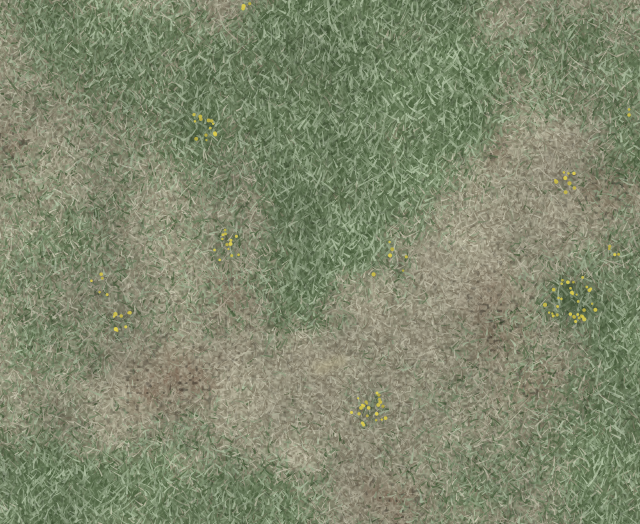
Write a Shadertoy shader that draws this texture.

```glsl
// Worn meadow from above: grass patches, dry straw, bare soil and small yellow flowers.
const vec3 GRASS_DARK = vec3(.29, .37, .24), GRASS_LIGHT = vec3(.67, .73, .62);
const vec3 STRAW_DARK = vec3(.48, .45, .37), STRAW_LIGHT = vec3(.77, .76, .68);
const vec3 SOIL = vec3(.46, .38, .31), SAND = vec3(.70, .67, .54), PETAL = vec3(.86, .8, .3);

// Bare soil: centre, radius
const vec3 SPOTS[8] = vec3[8](
    vec3(.95, .4, .07), vec3(.02, .73, .05), vec3(.45, .42, .05), vec3(1.02, .26, .05),
    vec3(.95, .74, .04), vec3(.74, .02, .05), vec3(.33, .27, .08), vec3(1.17, .63, .05));

// Flower clusters: centre, radius, count
const vec4 CLUSTERS[11] = vec4[11](
    vec4(.39, .76, .03, 13), vec4(.43, .535, .034, 13), vec4(.745, .5, .04, 6),
    vec4(1.085, .425, .055, 34), vec4(.706, .218, .036, 22), vec4(.238, .386, .023, 9),
    vec4(1.08, .655, .027, 9), vec4(.195, .455, .026, 5), vec4(1.175, .53, .02, 4),
    vec4(1.195, .79, .012, 2), vec4(.465, .99, .012, 3));

vec4 hash4(vec2 p) {
    vec4 q = fract(p.xyxy * vec4(.1031, .1030, .0973, .1099));
    q += dot(q, q.wzxy + 33.33);
    return fract((q.xxyz + q.yzzw) * q.zywx);
}

float valueNoise(vec2 p) {
    vec2 c = floor(p), f = fract(p);
    f = f * f * (3. - 2. * f);
    return mix(mix(hash4(c).x, hash4(c + vec2(1, 0)).x, f.x),
               mix(hash4(c + vec2(0, 1)).x, hash4(c + vec2(1, 1)).x, f.x), f.y);
}

float fbm(vec2 p) {
    float sum = 0., amp = .53;
    for (int i = 0; i < 4; i++) {
        sum += amp * valueNoise(p);
        p = mat2(1.6, 1.2, -1.2, 1.6) * p + 17.3;
        amp *= .5;
    }
    return sum;
}

// Soft tapered capsule; size holds both end radii and the softness
float strip(vec2 p, vec4 ends, vec3 size) {
    vec2 axis = ends.zw - ends.xy, d = p - ends.xy;
    float h = clamp(dot(d, axis) / dot(axis, axis), 0., 1.);
    return 1. - smoothstep(-size.z, size.z, length(d - axis * h) - mix(size.x, size.y, h));
}

float spot(vec2 p, vec2 centre, float radius) {
    vec2 d = (p - centre) / radius;
    return exp(-dot(d, d));
}

// Share of living grass at a place
float grassCover(vec2 p) {
    float path = strip(p, vec4(.2, .27, .65, .29), vec3(.06, .1, .08));
    path = max(path, strip(p, vec4(.68, .27, 1.04, .66), vec3(.08, .1, .07)));
    path = max(path, strip(p, vec4(.66, .22, .72, 0), vec3(.1, .05, .06)));
    float gap = .71 + .23 * path;
    gap *= 1. - .95 * strip(p, vec4(.72, .86, .59, .48), vec3(.26, .085, .05));
    gap *= 1. - .78 * strip(p, vec4(.1, .98, .44, .81), vec3(.08, .15, .08));
    gap *= 1. - .6 * strip(p, vec4(.95, .9, 1.22, .86), vec3(.09, .09, .08));
    gap *= 1. - .85 * strip(p, vec4(1.24, .43, 1.21, .05), vec3(.11, .14, .07));
    gap *= 1. - .85 * strip(p, vec4(0, .03, .5, -.01), vec3(.14, .11, .06));
    gap *= 1. - .5 * strip(p, vec4(.03, .49, .17, .58), vec3(.05, .06, .07));
    gap *= 1. - .4 * strip(p, vec4(.86, .03, 1.08, .12), vec3(.05, .07, .07));
    gap *= 1. - .65 * spot(p, vec2(1.21, .72), .07);
    gap *= 1. - .45 * spot(p, vec2(.09, .33), .09);
    float worn = .7 * spot(p, vec2(.39, .985), .05) + .4 * spot(p, vec2(.98, .97), .07);
    return (1. - gap) * (1. - worn);
}

// One layer of curved blades scattered on a grid
vec3 drawBlades(vec3 col, vec2 p, float layer, float cover, float soil, float pixel) {
    float size = mix(.026, .014, mod(layer, 2.));
    vec2 g = p / size + layer * .37;
    for (int k = 0; k < 9; k++) {
        vec2 cell = floor(g) + vec2(k % 3 - 1, k / 3 - 1);
        vec4 place = hash4(cell + 71. * layer + 200.), look = hash4(cell + 53. * layer + 611.);
        float green = smoothstep(look.x - .08, look.x + .08, cover * 1.1 - .04);
        float angle = 1.57 + (place.z - .5) * mix(3.1, 2.2, cover);
        vec2 dir = vec2(cos(angle), sin(angle)), d = (g - cell - place.xy) * size;
        float along = dot(d, dir) / (size * mix(.4, .95, place.w) * mix(.7, 1., cover));
        float across = dot(d, vec2(-dir.y, dir.x)) + (look.z - .5) * .25 * size * along * along;
        float width = mix(.0007, .0016, look.y) * (1. - .6 * along) * mix(.75, 1.1, green);
        float ink = clamp((width - abs(across)) / pixel + .5, 0., 1.);
        ink *= 1. - smoothstep(.8, 1., abs(along));
        float shade = clamp(.05 * layer + .95 * look.w - .22, 0., 1.);
        vec3 straw = mix(mix(STRAW_DARK, STRAW_LIGHT, shade), SOIL, .4 * soil);
        col = mix(col, mix(straw, mix(GRASS_DARK, GRASS_LIGHT, shade), green), .85 * ink);
    }
    return col;
}

vec3 drawCluster(vec3 col, vec2 p, vec4 cluster, float seed, float pixel) {
    if (distance(p, cluster.xy) > cluster.z + .01) return col;
    for (float j = 0.; j < cluster.w; j++) {
        vec4 h = hash4(vec2(seed * 13. + 5., j * 7. + 3.));
        vec2 centre = cluster.xy + cluster.z * sqrt(h.x) * vec2(cos(6.283 * h.y), sin(6.283 * h.y));
        float d = distance(p, centre) - mix(.002, .004, h.z);
        col = mix(col, PETAL * mix(.85, 1.05, h.w), .9 * clamp(.5 - d / pixel, 0., 1.));
    }
    return col;
}

void mainImage(out vec4 fragColor, in vec2 fragCoord) {
    float pixel = 1. / iResolution.y, soil = 0., tuft = 0.;
    vec2 p = fragCoord * pixel;
    vec2 warp = vec2(fbm(p * 11.), fbm(p * 11. + 40.)) - .5;
    for (int i = 0; i < 8; i++) soil += spot(p + .1 * warp, SPOTS[i].xy, SPOTS[i].z);
    for (int i = 0; i < 11; i++) tuft += spot(p, CLUSTERS[i].xy, CLUSTERS[i].z) * CLUSTERS[i].w / 30.;
    float cover = grassCover(p + .1 * warp) + .4 * (fbm(p * 16. + 9.) - .5) + .5 * tuft;
    cover = clamp(cover, 0., 1.);
    soil = min(soil, 1.) * (1. - cover);

    // Ground with crumbs of soil
    float grain = valueNoise(p * 230.);
    vec3 col = mix(mix(STRAW_DARK, STRAW_LIGHT, .2 + .6 * grain),
                   mix(GRASS_DARK, GRASS_LIGHT, .3 * grain), cover);
    col = mix(col, SOIL, soil * (.2 + .6 * smoothstep(.4, .8, valueNoise(p * 130.))));

    // Blades
    for (float i = 0.; i < 8.; i++) col = drawBlades(col, p, i, cover, soil, pixel);

    // Dark gaps, sandy patch, broad light, flowers
    col *= 1. - smoothstep(.65, .95, valueNoise(p * 160. + 31.)) * (.13 + .25 * soil);
    col = mix(col, SAND, .5 * strip(p + .04 * warp, vec4(.605, .298, .645, .307), vec3(.012)));
    col *= .94 + .25 * (fbm(p * 9. + 3.) - .26) - .1 * tuft + .1 * (grain - .5);
    for (int i = 0; i < 11; i++) col = drawCluster(col, p, CLUSTERS[i], float(i), pixel);
    fragColor = vec4(col, 1);
}
```
